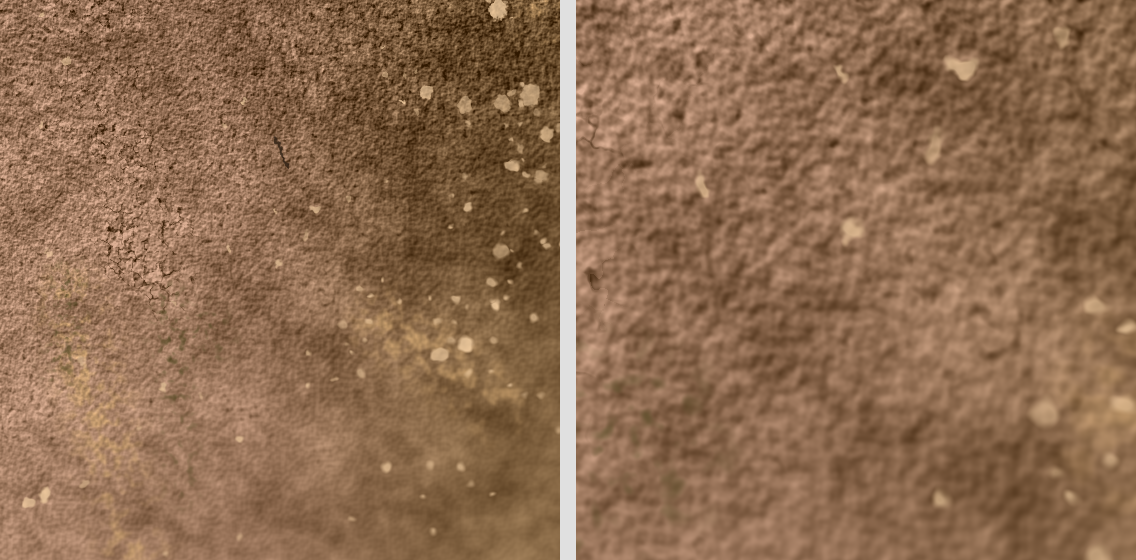
Left: the whole. Right: its middle third, enlarged.
This texture is drawn by a Shadertoy shader. Its source:

```glsl
#define DARK_EARTH vec3(0.355, 0.245, 0.145)
#define PALE_EARTH vec3(0.775, 0.625, 0.515)
#define STRAW vec3(0.78, 0.62, 0.42)
#define CHALK vec3(0.93, 0.79, 0.62)
#define MOSS vec3(0.27, 0.24, 0.09)
#define SHARP_BLUR 0.0007
#define SOFT_BLUR 0.0052
#define GRAIN 0.80
#define MOTTLE 0.30
#define RIPPLE 0.50
#define PLATE_SCALE 40.0
#define SPOT_SCALE 15.0

vec2 hash2(vec2 c) {
    vec3 q = fract(c.xyx * vec3(0.1031, 0.1030, 0.0973));
    q += dot(q, q.yzx + 33.33);
    return fract((q.xx + q.yz) * q.zy);
}

float cornerSlope(vec2 cell, vec2 offset) {
    float a = 6.2832 * hash2(cell).x;
    return dot(vec2(cos(a), sin(a)), offset);
}

float gradientNoise(vec2 p) {
    vec2 i = floor(p), f = p - i;
    vec2 u = f * f * f * (f * (f * 6.0 - 15.0) + 10.0);
    vec2 e = vec2(1.0, 0.0);
    return mix(mix(cornerSlope(i, f), cornerSlope(i + e, f - e), u.x),
               mix(cornerSlope(i + e.yx, f - e.yx), cornerSlope(i + 1.0, f - 1.0), u.x), u.y);
}

// Octaves finer than the focus blur fade away
float fbm(vec2 p, float freq, float blur) {
    float sum = 0.0, amp = 1.0;
    p = p * freq + freq + 40.0;
    for (int i = 0; i < 4; i++) {
        sum += amp * exp(-10.0 * blur * blur * freq * freq) * gradientNoise(p);
        p = mat2(0.8, 0.6, -0.6, 0.8) * p * 2.0 + 71.0;
        freq *= 2.0;
        amp *= 0.75;
    }
    return sum;
}

float segment(vec2 p, vec2 a, vec2 b) {
    vec2 d = b - a;
    return length(p - a - d * clamp(dot(p - a, d) / dot(d, d), 0.0, 1.0));
}

// x: gap between the two nearest cell centres, y: random value of the cell
vec2 plates(vec2 p) {
    vec2 cell = floor(p);
    float near = 9.0, next = 9.0, id = 0.0;
    for (int k = 0; k < 9; k++) {
        vec2 c = cell + vec2(k % 3 - 1, k / 3 - 1);
        vec2 h = hash2(c + 17.0);
        float d = length(c + h - p);
        next = min(next, max(d, near));
        if (d < near) { near = d; id = h.y; }
    }
    return vec2(next - near, id);
}

// Pale pebbles and petals, clustered towards the right
float spots(vec2 p, float scale, float blur) {
    vec2 cell = floor(p * scale);
    float cover = 0.0;
    for (int k = 0; k < 9; k++) {
        vec2 c = cell + vec2(k % 3 - 1, k / 3 - 1);
        vec2 h = hash2(c + scale), r = hash2(c + 3.0 * scale);
        vec2 centre = (c + 0.15 + 0.7 * h) / scale;
        float cluster = smoothstep(-0.1, 0.3, gradientNoise(centre * 6.0 + 9.0));
        float side = smoothstep(0.4, 0.7, centre.x) * smoothstep(0.05, 0.3, centre.y);
        float chance = 0.03 + 0.55 * side * cluster;
        float radius = mix(0.08, 0.24, r.y * r.y) / scale;
        vec2 d = (p - centre) * vec2(1.0, 0.75 + 0.6 * h.x);
        float soft = 0.6 * blur + 0.001;
        float disc = 1.0 - smoothstep(radius - soft, radius + 1.5 * soft, length(d));
        cover = max(cover, disc * step(r.x, chance) * (0.55 + 0.45 * h.y));
    }
    return cover;
}

void mainImage(out vec4 fragColor, in vec2 fragCoord) {
    vec2 p = fragCoord / iResolution.xy;
    float depth = smoothstep(0.3, 1.2, dot(vec2(p.x, 1.0 - p.y), vec2(0.45, 0.75)));
    float blur = mix(SHARP_BLUR, SOFT_BLUR, depth);
    float coarse = fbm(p, 6.0, blur);
    vec2 warp = vec2(fbm(p, 60.0, blur), fbm(p + 3.0, 60.0, blur));

    // Broad light and shade
    float tone = mix(0.70, 0.43, smoothstep(0.1, 0.8, p.x));
    vec2 pool = (p - vec2(0.95, 0.62)) / vec2(0.30, 0.27);
    tone -= 0.30 * exp(-dot(pool, pool)) + 0.17 * smoothstep(0.55, 0.95, p.y);
    tone += MOTTLE * coarse + 0.24 * fbm(p, 36.0, blur);

    // Grain lit from the upper left, with dark pits
    vec2 toLight = vec2(-0.0018, 0.0024);
    float grit = fbm(p, 115.0, 0.8 * blur);
    tone += GRAIN * (grit - 0.6 * fbm(p + toLight, 115.0, 0.8 * blur));
    tone -= 0.45 * smoothstep(0.2, 0.7, fbm(p + 5.0, 80.0, blur) + 0.3 * coarse);

    // Upright ridges at the top, flatter ripples at the left
    vec2 bend = p + 0.012 * coarse + 0.003 * warp;
    float ridge = gradientNoise(vec2(bend.x + 0.15 * bend.y, bend.y) * vec2(110.0, 28.0));
    float ripple = gradientNoise(vec2(bend.x, bend.y + 0.3 * bend.x) * vec2(35.0, 130.0));
    tone += RIPPLE * ridge * smoothstep(0.66, 0.95, p.y) * smoothstep(0.3, 0.55, p.x);
    tone += RIPPLE * ripple * smoothstep(0.5, 0.8, p.y) * (1.0 - smoothstep(0.08, 0.3, p.x));

    // Cracked plates, broken up by the grain
    float dry = segment(p, vec2(0.16, 1.0), vec2(0.27, 0.52)) - 0.10 * coarse;
    dry = 1.0 - smoothstep(0.02, 0.14, dry);
    vec2 plate = plates((p + 0.009 * warp + 0.02 * coarse) * PLATE_SCALE);
    float crack = 1.0 - smoothstep(0.02, 0.20, plate.x);
    float broken = smoothstep(-0.1, 0.4, warp.x + coarse);
    tone += dry * (0.38 * (plate.y - 0.4) - 0.60 * crack * broken);

    vec3 col = mix(DARK_EARTH, PALE_EARTH, clamp(tone, -0.4, 1.2));
    col *= mix(vec3(1.01, 0.985, 0.99), vec3(0.99, 1.0, 0.89), smoothstep(0.4, 0.95, p.x));

    // Straw drifts and moss tufts
    float drift = segment(p, vec2(0.13, 0.46), vec2(0.24, 0.02));
    drift = min(drift, segment(p, vec2(0.69, 0.42), vec2(0.90, 0.27)));
    drift = min(drift, 0.8 * length(p - vec2(1.0, 0.99)));
    float clump = fbm(p + 8.0, 32.0, blur);
    float straw = (1.0 - smoothstep(0.0, 0.10, drift)) * smoothstep(-0.2, 0.5, clump + 0.4 * coarse);
    col = mix(col, STRAW * (1.0 + 0.5 * grit), 0.75 * straw);
    float tuft = min(length(p - vec2(0.36, 0.40)), 0.02 + segment(p, vec2(0.30, 0.46), vec2(0.33, 0.13)));
    tuft = min(tuft, 0.02 + segment(p, vec2(0.12, 0.50), vec2(0.11, 0.34)));
    float moss = (1.0 - smoothstep(0.0, 0.09, tuft)) * smoothstep(0.0, 0.6, warp.y + 0.4 * grit);
    col = mix(col, MOSS, 0.8 * moss);

    // Pale spots and one dark twig
    vec2 ragged = p + 0.008 * warp;
    float chalk = max(spots(ragged, SPOT_SCALE, blur), 0.85 * spots(ragged, 2.1 * SPOT_SCALE, blur));
    col = mix(col, CHALK * (1.0 + 0.15 * warp.y), 0.9 * chalk);
    float twig = segment(p + 0.006 * warp, vec2(0.492, 0.755), vec2(0.515, 0.702));
    col = mix(col, 0.5 * DARK_EARTH, 0.8 * (1.0 - smoothstep(0.001, 0.004, twig)));

    fragColor = vec4(col, 1.0);
}
```
